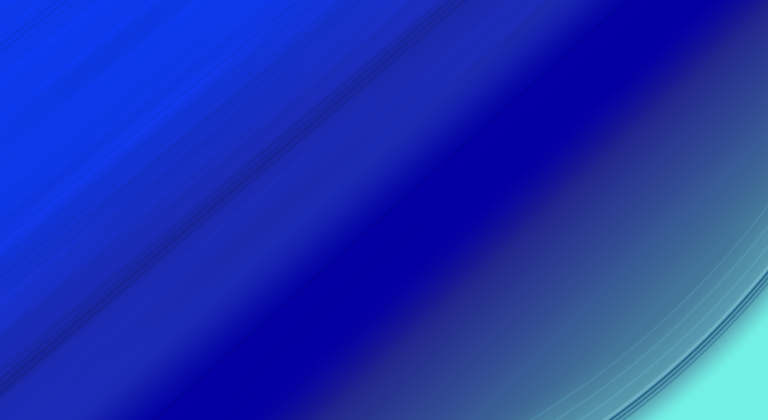
Reproduce this background procedurally as a Shadertoy shader.

```glsl
const vec3 AZURE  = vec3(0.05, 0.225, 0.93);
const vec3 INDIGO = vec3(0.105, 0.165, 0.70);
const vec3 NAVY   = vec3(0.01, 0.0, 0.64);
const vec3 SLATE  = vec3(0.12, 0.125, 0.55);
const vec3 STEEL  = vec3(0.26, 0.45, 0.60);
const vec3 AQUA   = vec3(0.34, 0.60, 0.68);
const vec3 MINT   = vec3(0.45, 0.94, 0.90);
const vec3 INK    = vec3(0.06, 0.30, 0.48);

const vec2 ALONG  = vec2(0.743, 0.669);   // direction of the bands
const vec2 ACROSS = vec2(0.669, -0.743);  // from upper left to lower right
const float FAN = 0.084;                  // how much the bands spread apart
const float BAND_CENTER = 0.33;
const float EDGE = 1.003;
const float EDGE_BEND = 0.26;
const float STREAK_GAIN = 0.10;

float hash(vec2 p) {
    p = fract(p * vec2(0.1031, 0.1137));
    p += dot(p, p.yx + 33.33);
    return fract((p.x + p.y) * p.x * 37.0);
}

float noise(vec2 p) {
    vec2 i = floor(p);
    vec2 f = fract(p);
    f = f * f * (3.0 - 2.0 * f);
    return mix(mix(hash(i), hash(i + vec2(1, 0)), f.x),
               mix(hash(i + vec2(0, 1)), hash(i + vec2(1, 1)), f.x), f.y);
}

// Long brushed fibres, centred on zero
float fibres(float across, float along) {
    float sum = 0.0, gain = 0.5, freq = 22.0;
    for (int i = 0; i < 4; i++) {
        sum += gain * (noise(vec2(across * freq + 60.0, along * 1.3 + 9.0 * float(i))) - 0.5);
        freq *= 2.1;
        gain *= 0.65;
    }
    return sum;
}

// Soft line whose width never falls below a pixel
float crease(float d, float width) {
    float w = max(width, 1.0 / iResolution.y);
    return exp(-d * d / (w * w)) * width / w;
}

void mainImage(out vec4 fragColor, in vec2 fragCoord) {
    vec2 p = fragCoord / iResolution.y;
    float along = dot(p, ALONG);
    float across = dot(p, ACROSS);
    across += FAN * (along - 1.0) * (across - BAND_CENTER);
    float bend = along - 1.4;
    float rim = across - EDGE + EDGE_BEND * bend * bend;

    // Broad colour bands
    vec3 col = mix(AZURE, INDIGO, smoothstep(-0.40, 0.0, across));
    col = mix(col, NAVY, smoothstep(0.12, 0.27, across));
    col = mix(col, SLATE, smoothstep(0.38, 0.53, across));
    col = mix(col, STEEL, clamp((across - 0.48) / 0.38, 0.0, 1.0));
    col = mix(col, AQUA, smoothstep(-0.15, 0.0, rim));

    // Brushed streaks, strongest on the blue side
    float blueSide = 1.0 - smoothstep(0.0, 0.25, across);
    float nearRim = smoothstep(-0.18, -0.03, rim);
    float strength = STREAK_GAIN * (0.12 + blueSide + 0.5 * nearRim);
    col *= 1.0 + strength * fibres(across, along) * 1.6;

    // Grouped dark creases
    float dark = 0.0;
    for (int i = 0; i < 4; i++) {
        float k = float(i);
        float fade = 0.5 + 0.5 * noise(vec2(along * 3.0, k * 7.0));
        dark += fade * 0.10 * crease(across + 0.052 - 0.012 * k, 0.003);
        dark += fade * 0.08 * crease(across + 0.277 - 0.032 * k, 0.002);
        dark += fade * 0.08 * crease(across + 0.645 - 0.014 * k, 0.004);
    }
    dark += 0.10 * crease(across + 0.03, 0.025);
    dark += 0.10 * crease(across - 0.25, 0.002);
    col *= 1.0 - dark;

    // Pale hairlines before the rim
    for (int i = 0; i < 3; i++) {
        float offset = 0.105 - 0.032 * float(i);
        col += 0.05 * vec3(0.5, 1.0, 0.9) * crease(rim + offset, 0.0025);
    }

    // Bright corner with its shaded, lined rim
    col = mix(col, MINT, smoothstep(-0.004, 0.085, rim));
    for (int i = 0; i < 3; i++) {
        float k = float(i);
        col = mix(col, INK, (0.75 - 0.2 * k) * crease(rim - 0.009 * k, 0.0026));
    }
    col += 0.10 * crease(rim + 0.008, 0.004);

    fragColor = vec4(clamp(col, 0.0, 1.0), 1.0);
}
```
